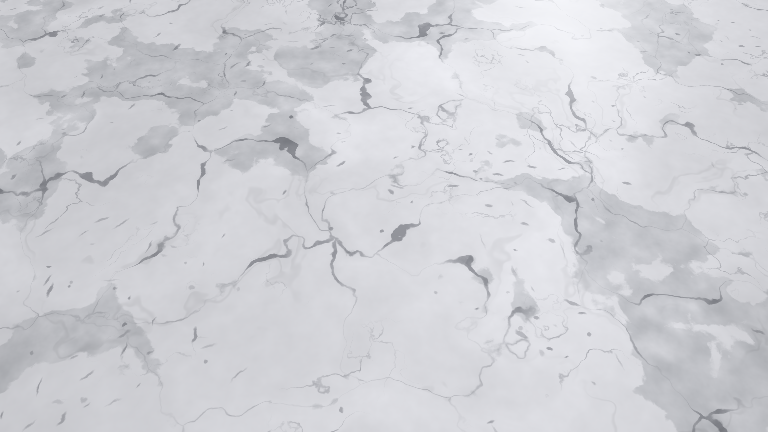
Write a Shadertoy shader that draws this texture.

```glsl
const float HORIZON = 2.2;        // height of the vanishing line
const float VEIN_SCALE = 2.5;     // slab cells per unit
const float SIDE_VEIN_SCALE = 5.2;
const float FLECK_SCALE = 15.0;   // fleck cells per unit
const float SOFT = 0.0035;        // edge smoothing
const float STONE_LEVEL = 0.805;
const vec2 GLARE_CENTER = vec2(1.31, 1.03);
const vec3 STONE_TINT = vec3(0.995, 0.998, 1.021);
const vec3 PATCH_TONE = vec3(0.885, 0.89, 0.893);
const vec3 VEIN_TONE = vec3(0.68, 0.685, 0.70);

vec2 hash2(vec2 p) {
    vec3 q = fract(p.xyx * vec3(0.1031, 0.1030, 0.0973));
    q += dot(q, q.yzx + 33.33);
    return fract((q.xx + q.yz) * q.zy);
}

float noise(vec2 p) {
    vec2 i = floor(p), f = fract(p);
    f = f * f * (3.0 - 2.0 * f);
    float low = mix(hash2(i).x, hash2(i + vec2(1, 0)).x, f.x);
    float high = mix(hash2(i + vec2(0, 1)).x, hash2(i + 1.0).x, f.x);
    return mix(low, high, f.y);
}

float fbm(vec2 p) {
    float sum = 0.0, amp = 0.516;
    for (int i = 0; i < 5; i++) {
        sum += amp * noise(p);
        p = mat2(1.6, 1.2, -1.2, 1.6) * p + 7.3;
        amp *= 0.5;
    }
    return sum;
}

// Distance to the nearest border between irregular cells
float cellBorder(vec2 p) {
    vec2 cell = floor(p), f = fract(p), nearest = vec2(0), home = vec2(0);
    float best = 9.0;
    for (int y = -1; y <= 1; y++)
    for (int x = -1; x <= 1; x++) {
        vec2 g = vec2(x, y);
        vec2 r = g + hash2(cell + g) - f;
        if (dot(r, r) < best) { best = dot(r, r); nearest = r; home = g; }
    }
    float border = 9.0;
    for (int y = -2; y <= 2; y++)
    for (int x = -2; x <= 2; x++) {
        vec2 g = home + vec2(x, y);
        vec2 r = g + hash2(cell + g) - f;
        vec2 gap = r - nearest;
        if (dot(gap, gap) > 1e-5)
            border = min(border, dot(0.5 * (nearest + r), normalize(gap)));
    }
    return border;
}

// Ragged slanted mineral grains, gathered in loose clusters
float flecks(vec2 p, float lean) {
    vec2 rough = vec2(fbm(p * 45.0), fbm(p * 45.0 + 9.0)) - 0.5;
    vec2 q = (p + 0.017 * rough) * FLECK_SCALE, cell = floor(q);
    float ink = 0.0;
    for (int y = -1; y <= 1; y++)
    for (int x = -1; x <= 1; x++) {
        vec2 id = cell + vec2(x, y);
        vec2 seed = hash2(id + 51.0), size = hash2(id + 97.0);
        float crowd = smoothstep(0.4, 0.8, noise(id * 0.21));
        if (seed.x > 0.05 + 0.5 * crowd) continue;
        float angle = lean + (seed.y - 0.5) * 1.8;
        vec2 r = (q - id - hash2(id + 13.0)) / FLECK_SCALE;
        r = mat2(cos(angle), -sin(angle), sin(angle), cos(angle)) * r;
        vec2 radius = vec2(0.004 + 0.016 * size.x * size.x, 0.0018 + 0.005 * size.y * size.y);
        float d = (length(r / radius) - 1.0) * radius.y;
        ink = max(ink, (1.0 - smoothstep(-SOFT * 0.5, SOFT * 0.7, d)) * (0.3 + 0.7 * seed.y));
    }
    return ink;
}

void mainImage(out vec4 fragColor, in vec2 fragCoord) {
    vec2 view = fragCoord / iResolution.y;
    float center = 0.5 * iResolution.x / iResolution.y;

    // Tilted floor plane
    float depth = HORIZON / (HORIZON - view.y);
    vec2 p = vec2((view.x - center) * depth, HORIZON * depth) + vec2(5.0, 3.0);
    vec2 warp = vec2(fbm(p * 2.4), fbm(p * 2.4 + 19.0)) - 0.5;
    vec2 ragged = vec2(fbm(p * 15.0), fbm(p * 15.0 + 31.0)) - 0.5;
    vec2 q = p + 0.6 * warp + 0.055 * ragged;
    float border = cellBorder(q * VEIN_SCALE) / VEIN_SCALE;
    float sideBorder = cellBorder((q + 0.1 * ragged) * SIDE_VEIN_SCALE + 40.0) / SIDE_VEIN_SCALE;
    float grain = fbm(p * 34.0);

    // Pale clouds and hairline traces
    float cloud = fbm(p * 4.0 + warp * 3.0 + 43.0);
    float trace = abs(fbm(p * 2.6 + warp * 1.5 + 71.0) - 0.5);
    float hair = (1.0 - smoothstep(0.001, 0.016, trace)) * smoothstep(0.3, 0.7, noise(p * 5.0));
    vec3 tone = vec3(1.0 + 0.11 * (cloud - 0.5) + 0.03 * (grain - 0.5));
    tone *= 1.0 - 0.045 * hair;

    // Mottled grey patches spreading out from the borders
    float spread = 0.15 * smoothstep(0.46, 0.70, fbm(p * 2.6 + 11.0));
    float crumb = fbm(p * 11.0 + ragged * 2.0 + 5.0);
    float edge = border + 0.14 * (crumb - 0.5) + 0.03 * (grain - 0.5) + 0.018 - spread;
    float patchMask = 1.0 - smoothstep(-0.014, 0.008, edge);
    float mottle = 0.85 + 1.5 * (fbm(p * 17.0 + 23.0) - 0.5);
    tone *= mix(vec3(1.0), PATCH_TONE, patchMask * clamp(mottle, 0.2, 1.4));

    // Broken veins of changing weight
    float weight = smoothstep(0.35, 0.85, fbm(p * 4.5 + 61.0) * 0.6 + 0.4 * noise(p * 9.0));
    float width = 0.0008 + 0.013 * weight * weight * (0.1 + 1.8 * grain);
    float vein = 1.0 - smoothstep(width - SOFT * 0.5, width + SOFT, border);
    float ink = vein * (0.15 + 1.1 * weight) * (0.35 + 1.1 * grain);
    ink += 0.13 * exp(-border / 0.016) * weight;
    float sideWeight = smoothstep(0.5, 0.75, fbm(p * 3.7 + 83.0));
    float sideVein = 1.0 - smoothstep(0.0, 0.003 + 0.005 * sideWeight, sideBorder);
    ink = max(ink, sideVein * sideWeight * (0.2 + 0.9 * grain));
    float lean = mix(0.85, -0.65, smoothstep(0.45, 1.25, view.x));
    ink = max(ink, 0.85 * flecks(p, lean));
    tone *= mix(vec3(1.0), VEIN_TONE, clamp(ink, 0.0, 1.0));

    // Window light on the polished surface
    vec2 broad = (view - vec2(1.17, 0.72)) / vec2(0.5, 0.72);
    vec2 core = (view - GLARE_CENTER) / vec2(0.20, 0.27);
    float light = STONE_LEVEL + 0.105 * exp(-dot(broad, broad));
    float glare = exp(-dot(core, core));
    vec3 color = tone * light * STONE_TINT;
    color = mix(color, vec3(0.975, 0.98, 0.995), 0.75 * glare);
    fragColor = vec4(clamp(color, 0.0, 1.0), 1.0);
}
```
